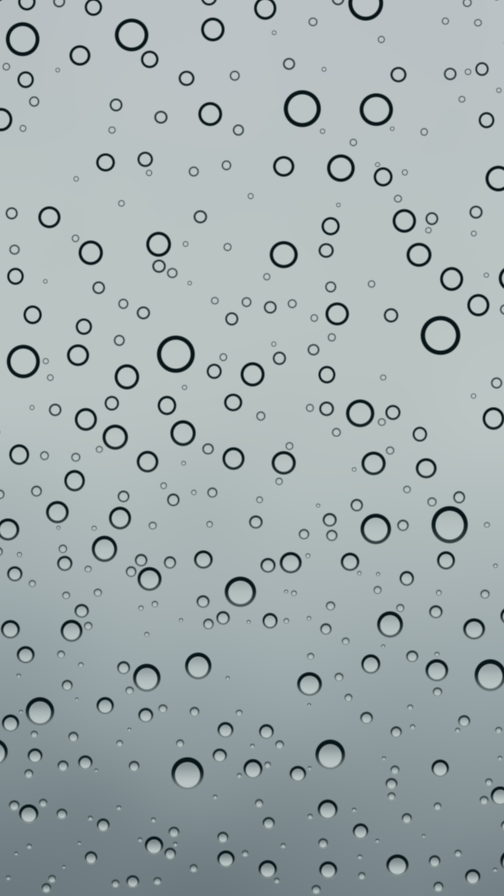
Write a Shadertoy shader that draws this texture.

```glsl
// Rain drops on a window pane: dark-rimmed beads against a grey overcast sky.

#define SKY_PALE vec3(0.73, 0.77, 0.765)
#define SKY_MID vec3(0.62, 0.67, 0.68)
#define SKY_LOW vec3(0.42, 0.47, 0.49)
#define RIM_COLOR vec3(0.03, 0.08, 0.09)
#define RIM_WIDTH 0.19
#define CLOUD_AMOUNT 0.035
#define EDGE_SOFTNESS 0.0024

// One size class of drops; lengths are fractions of the canvas width.
struct Layer { float cell, minRadius, maxRadius, keepLow, keepHigh, seed; };

const Layer LARGE = Layer(0.165, 0.022, 0.039, 0.70, 0.72, 3.0);
const Layer MEDIUM = Layer(0.100, 0.012, 0.024, 0.92, 0.52, 17.0);
const Layer SMALL = Layer(0.070, 0.004, 0.013, 0.92, 0.52, 41.0);

vec3 hash3(vec2 p) {
    vec3 q = fract(vec3(p.xyx) * vec3(0.1031, 0.1030, 0.0973));
    q += dot(q, q.yxz + 33.33);
    return fract((q.xxy + q.yzz) * q.zyx);
}

float noise(vec2 p) {
    vec2 i = floor(p), f = fract(p);
    f = f * f * (3.0 - 2.0 * f);
    return mix(mix(hash3(i).x, hash3(i + vec2(1, 0)).x, f.x),
               mix(hash3(i + vec2(0, 1)).x, hash3(i + vec2(1, 1)).x, f.x), f.y);
}

// Rows slide sideways so that the grid does not show.
float rowShift(float row, Layer layer) {
    return hash3(vec2(row + 50.0, layer.seed)).y;
}

vec2 cellAt(vec2 p, float rowOffset, Layer layer) {
    float row = floor(p.y / layer.cell) + rowOffset;
    return vec2(floor(p.x / layer.cell - rowShift(row, layer)), row);
}

// Centre and radius of the drop in a cell; radius 0 means an empty cell.
vec3 dropIn(vec2 id, Layer layer) {
    vec3 h = hash3(id + 60.0 + layer.seed * 5.0);
    float radius = mix(layer.minRadius, layer.maxRadius, h.z * mix(h.z, 1.0, 0.4));
    float margin = radius * 1.08;
    vec2 center = id * layer.cell + margin + (layer.cell - 2.0 * margin) * h.xy;
    center.x += rowShift(id.y, layer) * layer.cell;
    float keep = mix(layer.keepLow, layer.keepHigh, smoothstep(0.2, 1.5, center.y));
    radius *= mix(0.8, 1.0, smoothstep(0.0, 0.8, center.y));
    return vec3(center, hash3(id + 210.0 + layer.seed).x < keep ? radius : 0.0);
}

// True if a drop would touch any drop of a larger layer.
bool touches(vec3 drop, Layer layer) {
    for (int j = -1; j <= 1; j++)
        for (int i = -1; i <= 1; i++) {
            vec3 other = dropIn(cellAt(drop.xy, float(j), layer) + vec2(i, 0), layer);
            if (other.z > 0.0 && distance(drop.xy, other.xy) < (drop.z + other.z) * 1.12)
                return true;
        }
    return false;
}

// Overcast sky, darkening towards the bottom, with faint clouds.
vec3 skyColor(vec2 p, float height) {
    float y = p.y / height;
    float cloud = noise(p * 2.3 + 4.0) * 0.65 + noise(p * 5.1 + 9.0) * 0.35 - 0.5;
    y += cloud * 0.08 - 0.05 * (1.0 - smoothstep(0.0, 0.35, p.x));
    vec3 color = mix(SKY_LOW, SKY_MID, smoothstep(-0.12, 0.36, y));
    color = mix(color, SKY_PALE, smoothstep(0.22, 0.58, y));
    color += vec3(0.005, -0.008, 0.012) * smoothstep(0.7, 1.0, y);
    return color + cloud * CLOUD_AMOUNT;
}

// Paints one drop: refracted sky inside, dark rim around it.
vec3 paintDrop(vec3 color, vec2 p, vec3 drop, float soft) {
    vec2 q = p - drop.xy;
    q.x *= mix(0.96, 1.04, hash3(floor(drop.xy * 900.0)).x);
    float d = length(q) - drop.z;
    float up = q.y / drop.z;
    float low = 1.0 - smoothstep(0.15, 1.15, drop.y);

    vec3 inside = color * (1.0 - 0.22 * low * smoothstep(-0.1, 0.9, up));
    float glow = 0.25 + 0.65 * low * (1.0 - smoothstep(-0.7, 0.5, up));
    inside = mix(inside, SKY_PALE + 0.03, glow);
    color = mix(color, inside, 1.0 - smoothstep(-soft, soft, d));

    float halfWidth = 0.5 * (0.001 + RIM_WIDTH * drop.z) * (1.0 + 0.4 * low * up);
    float rim = smoothstep(-soft, soft, halfWidth - abs(d + halfWidth));
    rim *= mix(0.42, 1.0, smoothstep(0.004, 0.018, drop.z));
    rim *= mix(1.0, mix(0.35, 1.0, smoothstep(-1.0, 0.4, up)), low);
    return mix(color, RIM_COLOR, rim);
}

void mainImage(out vec4 fragColor, in vec2 fragCoord) {
    vec2 p = fragCoord / iResolution.x;
    float soft = max(EDGE_SOFTNESS, 0.7 / iResolution.x);
    vec3 color = skyColor(p, iResolution.y / iResolution.x);

    vec3 small = dropIn(cellAt(p, 0.0, SMALL), SMALL);
    if (small.z > 0.0 && !touches(small, LARGE) && !touches(small, MEDIUM))
        color = paintDrop(color, p, small, soft);

    vec3 medium = dropIn(cellAt(p, 0.0, MEDIUM), MEDIUM);
    if (medium.z > 0.0 && !touches(medium, LARGE))
        color = paintDrop(color, p, medium, soft);

    vec3 large = dropIn(cellAt(p, 0.0, LARGE), LARGE);
    if (large.z > 0.0) color = paintDrop(color, p, large, soft);

    fragColor = vec4(clamp(color, 0.0, 1.0), 1.0);
}
```
